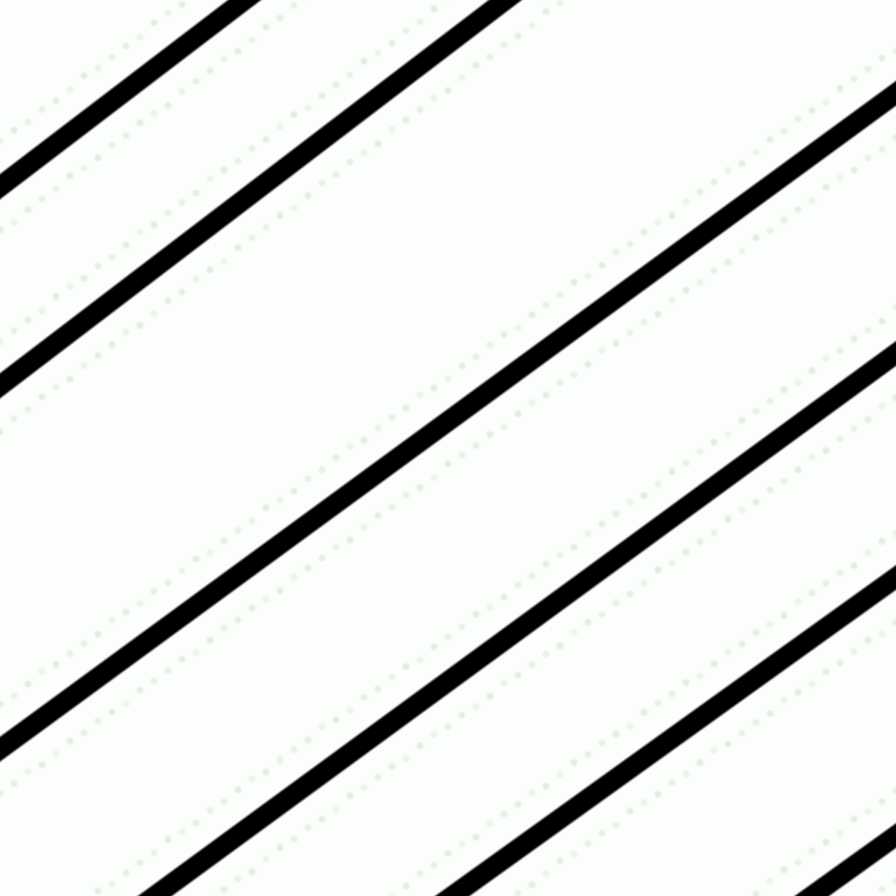
This pattern is drawn by a three.js fragment shader. Its source:

```glsl
// Six slanted black strokes on near-white, each flanked by two faint dotted rows.
// Strokes are straight-line distances; layered sines vary their spacing,
// and the dots repeat in columns with a small wobble.
varying vec2 vUv;

const float PI = 3.14159265;
const int STROKES = 6;
const float TOP_HEIGHT = 1.1734;   // height of the first stroke at mid canvas
const float SPACING = 0.293;       // mean vertical gap between strokes
const vec4 SPACING_WAVES = vec4(-0.0273, 0.0282, 0.0515, 0.0188);
const vec3 SLOPES = vec3(0.7635, 0.732, 0.718);  // upper, middle, lower strokes
const float HALF_WIDTH = 0.0112;
const float SOFTNESS = 0.002;

const float DOT_COLUMNS = 64.0;
const float DOT_OFFSET = 0.0497;   // vertical gap from stroke centre to dots
const float DOT_WOBBLE = 0.0028;
const float DOT_RADIUS = 0.0037;
const float DOT_SOFTNESS = 0.0022;

const vec3 PAPER = vec3(0.99, 0.995, 0.99);
const vec3 INK = vec3(0.0);
const vec3 DOT_TINT = vec3(0.88, 0.93, 0.88);

float strokeSlope(float index) {
  float lower = mix(SLOPES.y, SLOPES.z, step(3.5, index));
  return mix(SLOPES.x, lower, step(1.5, index));
}

// Height of a stroke's centre line at x.
float strokeHeight(float index, float x) {
  vec4 waves = sin(PI / 5.0 * index * vec4(1.0, 2.0, 3.0, 4.0));
  float middle = TOP_HEIGHT - SPACING * index + dot(SPACING_WAVES, waves);
  return middle + strokeSlope(index) * (x - 0.5);
}

float strokeMask(vec2 p, float index) {
  float slope = strokeSlope(index);
  float dist = abs(p.y - strokeHeight(index, p.x)) / sqrt(1.0 + slope * slope);
  return 1.0 - smoothstep(HALF_WIDTH - SOFTNESS, HALF_WIDTH + SOFTNESS, dist);
}

// Dots on both sides of a stroke, one pair per column.
float dotMask(vec2 p, float index) {
  float column = floor(p.x * DOT_COLUMNS + 0.5);
  float x = column / DOT_COLUMNS;
  float rise = p.y - strokeHeight(index, x);
  float seed = column + 7.0 * index + 3.0 * sign(rise);
  float wobble = DOT_WOBBLE * (0.6 * sin(seed * 2.3) + 0.4 * sin(seed * 5.1));
  float dist = length(vec2(p.x - x, abs(rise) - DOT_OFFSET - wobble));
  float strength = 0.8 + 0.2 * sin(seed * 3.7);
  return strength * (1.0 - smoothstep(DOT_RADIUS - DOT_SOFTNESS,
                                      DOT_RADIUS + DOT_SOFTNESS, dist));
}

void main() {
  float ink = 0.0;
  float dots = 0.0;
  for (int i = 0; i < STROKES; i++) {
    float index = float(i);
    ink = max(ink, strokeMask(vUv, index));
    dots = max(dots, dotMask(vUv, index));
  }
  vec3 color = mix(PAPER, DOT_TINT, dots);
  gl_FragColor = vec4(mix(color, INK, ink), 1.0);
}
```
